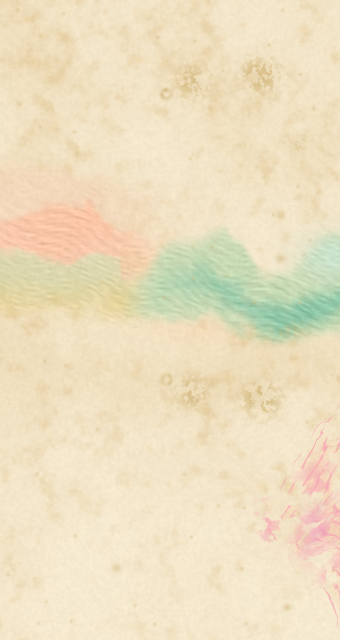
Reproduce this background procedurally as a Shadertoy shader.

```glsl
// Aged cream paper crossed by a watercolour band of coral, ochre and teal,
// with a veined pink bloom at the lower right. Washes are soft bands with
// noisy edges; the paper stains mirror about a fold line.

const vec3 PAPER = vec3(.952, .897, .784);
const vec3 PAPER_TAN = vec3(.9, .805, .625);
const vec3 PAPER_LIGHT = vec3(.97, .93, .835);
const vec3 STAIN = vec3(.825, .715, .48);
const vec3 BLUSH = vec3(.96, .835, .73);
const vec3 CORAL = vec3(.985, .745, .625);
const vec3 SAGE = vec3(.835, .83, .66);
const vec3 OCHRE = vec3(.885, .8, .52);
const vec3 MINT = vec3(.765, .85, .695);
const vec3 TEAL = vec3(.5, .76, .645);
const vec3 SKY = vec3(.79, .895, .83);
const vec3 PEACH = vec3(.965, .815, .67);
const vec3 PINK = vec3(.965, .65, .71);
const vec3 MAGENTA = vec3(.925, .57, .74);
const float FOLD_Y = .63;
const float ROUGHNESS = .036;
const float RIDGES = .075;
const float GRAIN = .05;

float hash(vec2 p) {
    return fract(sin(dot(p, vec2(127.1, 311.7))) * 43758.5);
}

float noise(vec2 p) {
    vec2 i = floor(p), f = fract(p);
    f = f * f * (3. - 2. * f);
    return mix(mix(hash(i), hash(i + vec2(1, 0)), f.x),
               mix(hash(i + vec2(0, 1)), hash(i + 1.), f.x), f.y);
}

float fbm(vec2 p) {
    float sum = 0., amp = .5;
    p = mat2(.8, .6, -.6, .8) * p;
    for (int i = 0; i < 5; i++) {
        sum += amp * noise(p);
        p = mat2(1.6, 1.2, -1.2, 1.6) * p + 7.3;
        amp *= .5;
    }
    return sum;
}

float rise(float a, float b, float x) { return smoothstep(a, b, x); }

// Soft strip between two heights
float band(float y, float lo, float hi, float softLo, float softHi) {
    return rise(lo - softLo, lo + softLo, y) * rise(hi + softHi, hi - softHi, y);
}

float spot(vec2 p, float x, float y, float w, float h) {
    vec2 d = (p - vec2(x, y)) / vec2(w, h);
    return exp(-dot(d, d));
}

vec3 paper(vec2 p) {
    float cloud = fbm(p * 9. + 3.), mottle = fbm(p * 48.);
    float warmth = rise(.45, .8, mix(cloud, mottle, .4)) * .5 + rise(.5, .8, mottle) * .35;
    warmth += .34 * spot(p, .25, .43, .3, .07);
    warmth += .15 * rise(.12, 0., p.x) * rise(.2, .6, p.y);
    float pale = rise(.52, .25, cloud) * .4 + .26 * rise(.36, .1, p.y);
    return mix(mix(PAPER, PAPER_TAN, warmth), PAPER_LIGHT, pale);
}

float stains(vec2 p) {
    vec2 q = vec2(p.x, abs(p.y - FOLD_Y));
    float speckle = .2 + rise(.4, .62, fbm(p * 170.));
    float patches = spot(q, .3, .242, .027, .027)
        + 1.3 * spot(q, .407, .253, .029, .027) + .5 * spot(q, .462, .148, .025, .017);
    float around = (length(q - vec2(.26, .223)) - .007) / .0035;
    float ring = exp(-around * around) * (.4 + 1.2 * noise(p * 120.));
    float dots = spot(q, .439, .034, .007, .007)
        + spot(q, .182, .518, .007, .007) + spot(q, .449, .579, .006, .006);
    // Sparse flecks, one candidate per cell
    vec2 cell = floor(p * 22.);
    float fleck = step(.8, hash(cell + 71.)) * spot(fract(p * 22.),
        .2 + .6 * hash(cell), .2 + .6 * hash(cell + 31.), .06, .06);
    return .65 * speckle * patches + .5 * ring + .5 * dots + .4 * fleck;
}

vec3 washes(vec3 col, vec2 p) {
    float rough = (fbm(p * 30.) - .48) * ROUGHNESS;
    float x = p.x + rough, y = p.y + rough, bloom = fbm(p * 15. + 9.);
    // Blush, sage and ochre on the left
    col = mix(col, BLUSH, .75 * band(y, .6, .74 - .13 * x, .03, .022) * rise(.33, .08, x));
    col = mix(col, SAGE, .75 * band(y, .535, .6, .025, .012) * rise(.27, .17, x));
    col = mix(col, OCHRE, (.2 + .6 * bloom) * band(y, .51, .548, .02, .028) * rise(.26, .18, x));
    col = mix(col, OCHRE, .5 * spot(p, .195, .53, .035, .028));
    // Coral patch
    float top = .65 + .028 * rise(0., .08, x) - .05 * rise(.11, .23, x);
    float low = .61 - .018 * rise(0., .11, x) + .011 * rise(.115, .135, x)
        - .033 * rise(.18, .197, x) + .04 * rise(.21, .25, x);
    col = mix(col, CORAL, (.4 + .7 * bloom) * band(y, low, top, .007, .009) * rise(.26, .16, x));
    col = mix(col, PEACH, .6 * spot(p, .225, .592, .035, .03));
    // Peach below, then mint with a winding teal core
    col = mix(col, PEACH, .3 * spot(p, .31, .487, .11, .028));
    top = .545 + .073 * rise(.195, .27, x) + .023 * rise(.3, .35, x)
        - .068 * rise(.35, .41, x) + .065 * rise(.44, .53, x);
    low = .508 - .04 * rise(.31, .43, x) + .017 * rise(.45, .53, x);
    float core = .54 + .024 * rise(.2, .29, x) - .065 * rise(.29, .44, x) + .035 * rise(.45, .54, x);
    float green = band(y, low, top, .017, .017) * rise(.17, .27, x);
    col = mix(col, MINT, (.55 + .5 * bloom) * green);
    col = mix(col, SKY, .75 * spot(p, .525, .6, .055, .035));
    float depth = spot(vec2(0., y), 0., core, 1., .024) * rise(.18, .42, x);
    return mix(col, TEAL, green * depth * (.4 + .7 * bloom));
}

vec3 marbling(vec3 col, vec2 p) {
    float swirl = fbm(p * 11. + 1.5 * fbm(p * 9.)), patchy = fbm(p * 40. + swirl * 4.);
    float inside = p.x - .405 - max((p.y - .19) * .62, (.19 - p.y) * .78) + (swirl - .48) * .05;
    float body = .5 * rise(-.004, .04, inside) * rise(.38, .27, p.y);
    col = mix(col, PEACH, body * rise(.4, .62, patchy));
    col = mix(col, PINK, body * rise(.46, .66, fbm(p * 30. + swirl * 7.)));
    // Veins follow the warped distance from the edge
    float vein = rise(.14, .02, abs(fract(inside * 60. + swirl * 3.) - .5));
    col = mix(col, PINK, .75 * vein * rise(.4, .58, patchy) * rise(-.012, .006, inside));
    col = mix(col, MAGENTA, .8 * spot(p, .512, .19, .03, .045) * rise(.4, .54, swirl));
    return mix(col, PINK, .7 * spot(p, .418, .185, .018, .035) * rise(.5, .62, fbm(p * 90.)));
}

void mainImage(out vec4 fragColor, in vec2 fragCoord) {
    vec2 p = fragCoord / iResolution.y;
    vec3 base = paper(p), col = washes(base, p);
    float wet = min(length(col - base) * 5., 1.);
    col = mix(marbling(col, p), STAIN, min(stains(p), .7));
    // Ridges where paint lies, grain everywhere
    vec2 r = vec2(p.x * 75., (p.y + .2 * p.x + .006 * sin(p.x * 40.)) * 230.);
    col += (noise(r) - noise(r + vec2(.3, .8))) * RIDGES * wet;
    col += (fbm(p * 210.) - .48) * GRAIN;
    fragColor = vec4(clamp(col, 0., 1.), 1.);
}
```
